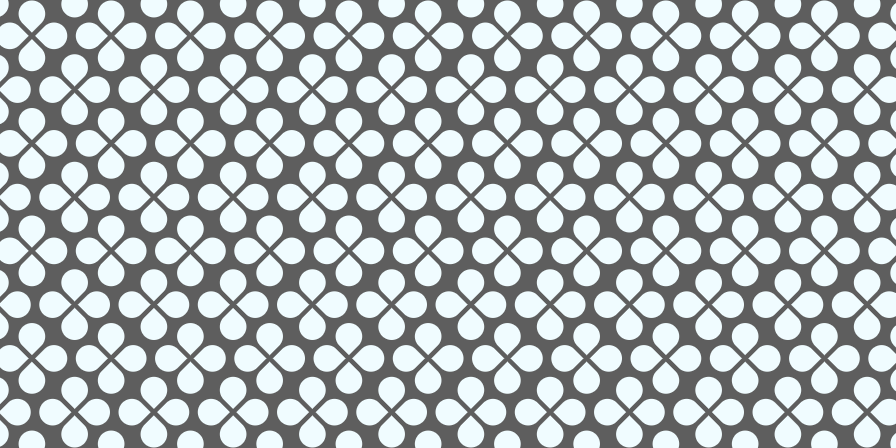
A Shadertoy shader for this pattern:

```glsl
// Staggered rows of pale four-petal flowers on a flat grey ground.
// Each petal is a teardrop distance function, folded into four by symmetry;
// alternate rows are shifted sideways and overlap the rows next to them.

// Flower of four round petals, each tapering to a right-angled tip.
float flowerDistance(vec2 p) {
    p = abs(p);
    if (p.y > p.x) p = p.yx;
    vec2 q = p - vec2(0.0492, 0.0);            // from the centre of the round end
    float taper = (q.y - q.x) * sqrt(0.5);     // straight side, tangent to the circle
    return (q.x + q.y < 0.0 ? taper : length(q)) - 0.0297;
}

void mainImage(out vec4 fragColor, in vec2 fragCoord) {
    vec2 uv = fragCoord / iResolution.y;
    float pixel = 1.0 / iResolution.y;
    const vec2 pitch = vec2(0.1769, 0.12);

    // Flowers reach past their row, so test the rows below and above.
    float baseRow = floor((uv.y - 0.08) / pitch.y);
    float d = 1.0;
    for (int i = 0; i < 2; i++) {
        float row = baseRow + float(i);
        float shift = 0.1666 - 0.0954 * mod(row, 2.0);
        vec2 p = uv - vec2(shift, 0.08 + row * pitch.y);
        p.x -= pitch.x * round(p.x / pitch.x);
        d = min(d, flowerDistance(p));
    }

    // Flat colours with a one-pixel soft edge.
    float petal = clamp(0.5 - d / pixel, 0.0, 1.0);
    vec3 colour = mix(vec3(0.37), vec3(0.94, 0.99, 1.0), petal);
    fragColor = vec4(colour, 1.0);
}
```
